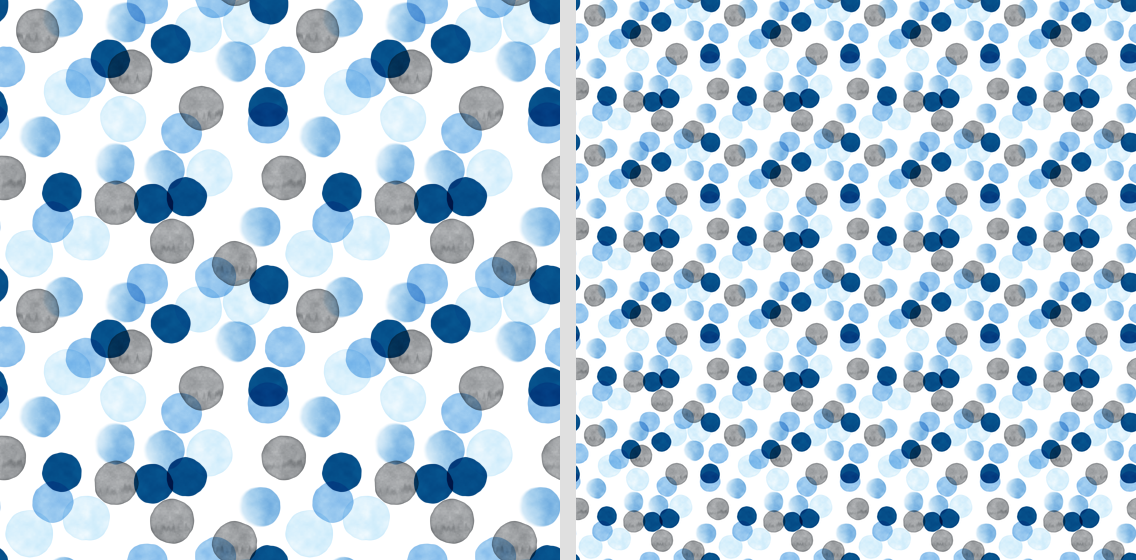
Left: one tile. Right: repeated 2 by 2.
A Shadertoy shader for this pattern:

```glsl
// Overlapping watercolour dots in five inks on white, two tiles across and two down.
// Each tile scatters 35 dots on a wrapping lattice, bunched by sine waves; the inks
// multiply like translucent layers, with wobbly outlines, pigment rims and washes.

const int GREY = 1, FADED = 4;

// Ink order: navy, grey, sky, pale, faded
const vec3 INK[5] = vec3[5](
    vec3(0.02, 0.31, 0.54), vec3(0.63, 0.64, 0.65), vec3(0.59, 0.78, 0.935),
    vec3(0.87, 0.95, 0.99), vec3(0.58, 0.77, 0.915));
const float RADIUS[5] = float[5](0.071, 0.080, 0.073, 0.083, 0.074);
const float MOTTLE[5] = float[5](0.25, 0.75, 0.75, 1.60, 0.75);
const float RIM[5] = float[5](0.12, 1.40, 0.35, 1.00, 0.25);

float hash(vec2 p) {
    return fract(sin(dot(p, vec2(127.1, 311.7))) * 43758.5453);
}

float noise(vec2 p) {
    vec2 i = floor(p), f = fract(p);
    f = f * f * (3.0 - 2.0 * f);
    return mix(mix(hash(i), hash(i + vec2(1, 0)), f.x),
               mix(hash(i + vec2(0, 1)), hash(i + vec2(1, 1)), f.x), f.y);
}

float fbm(vec2 p) {
    float sum = 0.0, amp = 0.5;
    for (int i = 0; i < 4; i++) {
        sum += amp * noise(p);
        p = 2.03 * p + 17.3;
        amp *= 0.5;
    }
    return sum;
}

// Light let through by one dot; q is the offset from its centre in radii
vec3 dotLayer(vec2 q, int kind, vec2 seed, float pixel) {
    float len = length(q);
    vec2 dir = q / max(len, 0.001);

    // Distance inside the hand-painted outline, in tile units
    float outline = 1.0 + 0.10 * (noise(1.4 * dir + seed) - 0.5)
                        + 0.03 * (noise(5.0 * dir + seed) - 0.5);
    float inside = (outline - len) * RADIUS[kind];

    // Cloudy wash and pigment gathered at the rim
    float density = 1.0 + MOTTLE[kind] * (fbm(2.2 * q + seed) - 0.47);
    density += RIM[kind] * exp(-max(inside, 0.0) / 0.003);
    float softness = pixel;

    if (kind == GREY) {
        // Pigment bleeding upward from a ragged line near the bottom
        float bleed = noise(vec2(9.0 * q.x, 1.5 * q.y) + seed);
        float height = q.y + 0.55 - 0.35 * bleed;
        density += 0.55 * bleed * smoothstep(0.25, 0.0, abs(height));
        density += 0.15 * (noise(14.0 * q + seed) - 0.5);
    } else if (kind == FADED) {
        // Wash thinning to a blurred left side
        float thin = smoothstep(0.5, -1.0, q.x + 0.6 * q.y * (hash(seed) - 0.5));
        density *= mix(1.2, 0.3, thin);
        softness += 0.014 * thin;
    }

    float cover = smoothstep(-0.5 * pixel, softness, inside);
    return mix(vec3(1.0), pow(INK[kind], vec3(density)), cover);
}

void mainImage(out vec4 fragColor, in vec2 fragCoord) {
    vec2 p = fract(2.0 * fragCoord / iResolution.xy);
    float pixel = 2.0 / iResolution.y;
    vec3 color = vec3(1.0);

    for (int i = 0; i < 35; i++) {
        float id = float(i);
        int kind = (i + i / 5) % 5;
        vec2 rnd = vec2(hash(vec2(id, 3.7)), hash(vec2(id, 9.2)));

        // Lattice point, bunched by whole waves per tile, then nudged
        vec2 center = vec2(id, 13.0 * id) / 35.0;
        center += 0.032 * sin(6.28319 * vec2(2.0 * center.x + center.y,
                                             center.x - 2.0 * center.y) + vec2(0.0, 1.0));
        center += 0.12 * (rnd - 0.5);

        vec2 q = (fract(p - center + 0.5) - 0.5) / RADIUS[kind];
        if (dot(q, q) < 1.4) color *= dotLayer(q, kind, 20.0 * rnd, pixel);
    }

    fragColor = vec4(color, 1.0);
}
```
